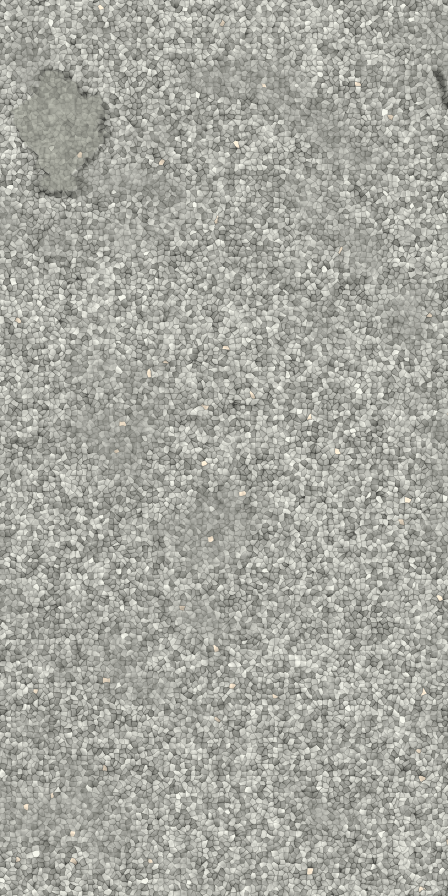
Reproduce this texture procedurally as a WebGL 1 fragment shader.

```glsl
precision highp float;
// Fine grey crushed gravel with dusty patches, a few clods and a small dark crack.
uniform vec2 u_resolution;

// Lengths are in canvas widths, densities in cells per canvas width.
const float GRAIN_DENSITY = 82.0;
const float DUST_DENSITY = 190.0;
const float CLOD_DENSITY = 5.0;
const float BASE_TONE = 0.705;
const float GRAIN_CONTRAST = 0.30;
const float FACET_CONTRAST = 0.16;
const float GAP_DEPTH = 0.27;
const float GAP_WIDTH = 0.25;
const float DUST_CONTRAST = 0.13;
const float SPECK_SHARE = 0.012;
const vec3 STONE_TINT = vec3(1.0, 1.003, 0.962);
const vec3 OLIVE_TINT = vec3(0.99, 1.0, 0.93);
const vec3 WARM_TINT = vec3(1.06, 0.99, 0.89);

float hash(vec2 p) {
  vec3 q = fract(p.xyx * vec3(0.1031, 0.1030, 0.0973));
  q += dot(q, q.yzx + 33.33);
  return fract((q.x + q.y) * q.z);
}

vec2 hash2(vec2 p) {
  return vec2(hash(p + 17.3), hash(p + 71.9));
}

float noise(vec2 p) {
  vec2 i = floor(p), f = fract(p);
  f = f * f * (3.0 - 2.0 * f);
  return mix(mix(hash(i), hash(i + vec2(1.0, 0.0)), f.x),
             mix(hash(i + vec2(0.0, 1.0)), hash(i + vec2(1.0, 1.0)), f.x), f.y);
}

// Angular grains: x = gap to neighbour, y = facet slope, zw = grain id.
vec4 grains(vec2 p) {
  vec2 cell = floor(p), id = cell, toGrain = vec2(0.0);
  float nearest = 9.0, second = 9.0;
  for (int y = -1; y <= 1; y++) {
    for (int x = -1; x <= 1; x++) {
      vec2 c = cell + vec2(float(x), float(y));
      vec2 d = p - c - 0.1 - 0.8 * hash2(c);
      float a = 6.2832 * hash(c + 5.7);
      vec2 axis = vec2(cos(a), sin(a));
      vec2 r = abs(vec2(dot(d, axis), dot(d, vec2(-axis.y, axis.x)))) * vec2(0.9, 1.35);
      float dist = mix(length(r), max(r.x, r.y) * 1.15, 0.5);
      if (dist < nearest) {
        second = nearest;
        nearest = dist;
        id = c;
        toGrain = d;
      } else {
        second = min(second, dist);
      }
    }
  }
  vec2 tilt = hash2(id + 31.0) * 2.0 - vec2(1.0, 0.6);
  return vec4(second - nearest, dot(toGrain, tilt), id);
}

// Signed distance to a rough clod that tapers downwards.
float clod(vec2 p, vec2 centre, vec2 radius, float taper) {
  vec2 d = (p - centre) / radius;
  d.x /= 1.0 + taper * clamp(d.y, -1.0, 0.6);
  float rough = 0.3 * (noise(p * 32.0) - 0.5) + 0.16 * (noise(p * 85.0) - 0.5);
  return (length(d) - 1.0 + rough) * min(radius.x, radius.y);
}

float largeClods(vec2 p) {
  float d = clod(p, vec2(0.135, 1.712), vec2(0.098, 0.103), 0.35);
  d = min(d, clod(p, vec2(0.117, 1.825), vec2(0.027, 0.022), 0.0));
  return min(d, clod(p, vec2(0.130, 1.592), vec2(0.052, 0.021), 0.0));
}

// Sparse small lumps, one at most in each grid cell.
float smallClods(vec2 p) {
  vec2 cell = floor(p * CLOD_DENSITY);
  vec2 centre = (cell + 0.25 + 0.5 * hash2(cell + 9.0)) / CLOD_DENSITY;
  float radius = mix(0.014, 0.028, hash(cell + 3.0));
  float d = clod(p, centre, vec2(radius * 1.2, radius), 0.0);
  return hash(cell + 44.0) > 0.78 ? d : 1.0;
}

float crack(vec2 p) {
  float centre = 0.972 + 0.28 * (1.84 - p.y) + 0.03 * (noise(p * 28.0) - 0.5);
  float span = smoothstep(1.73, 1.76, p.y) * (1.0 - smoothstep(1.83, 1.86, p.y));
  return span * (1.0 - smoothstep(0.004, 0.014, abs(p.x - centre)));
}

vec3 gravel(vec2 p) {
  float big = largeClods(p), small = smallClods(p);
  float lump = 1.0 - smoothstep(-0.004, 0.003, big);
  float bump = 1.0 - smoothstep(-0.006, 0.004, small);
  float drift = 0.6 * noise(p * vec2(4.0, 6.0)) + 0.4 * noise(p * vec2(11.0, 17.0));
  float dusty = max(smoothstep(0.55, 0.85, drift) * 0.45, max(lump * 0.65, bump * 0.45));

  // Individual grains, the pits between them and the dust on top
  vec4 g = grains(p * GRAIN_DENSITY);
  float gap = 1.0 - smoothstep(0.0, GAP_WIDTH, g.x);
  float pit = 0.4 + 0.75 * noise(p * 42.0);
  float relief = GRAIN_CONTRAST * (hash(g.zw) - 0.5) + FACET_CONTRAST * g.y - GAP_DEPTH * gap * pit;
  float dust = DUST_CONTRAST * (noise(p * DUST_DENSITY) - 0.5);
  float tone = BASE_TONE + mix(relief, -0.05, dusty) + dust + 0.08 * (0.5 - drift);
  float speck = step(1.0 - SPECK_SHARE, hash(g.zw + 57.0)) * (1.0 - gap);
  tone += 0.2 * speck;

  // Clod shading and shadows cast below them
  tone -= 0.035 * lump;
  float shade = 1.0 - smoothstep(0.0, 0.012, abs(largeClods(p + vec2(-0.003, 0.006))));
  tone -= 0.2 * shade * (1.0 - lump);
  tone -= 0.1 * (1.0 - bump) * (1.0 - smoothstep(0.0, 0.01, abs(smallClods(p + vec2(0.0, 0.005)))));
  tone -= 0.27 * crack(p);

  vec3 tint = mix(STONE_TINT, OLIVE_TINT, max(lump * 0.7, smoothstep(0.66, 0.45, tone) * 0.6));
  tint = mix(tint, WARM_TINT, speck * step(0.7, hash(g.zw + 83.0)));
  return clamp(tone, 0.22, 0.97) * tint;
}

void main() {
  // Four samples per pixel smooth the grain edges
  vec3 colour = vec3(0.0);
  for (int i = 0; i < 4; i++) {
    vec2 offset = vec2(mod(float(i), 2.0), floor(float(i) / 2.0)) * 0.5 - 0.25;
    colour += gravel((gl_FragCoord.xy + offset) / u_resolution.x);
  }
  gl_FragColor = vec4(colour * 0.25, 1.0);
}
```
